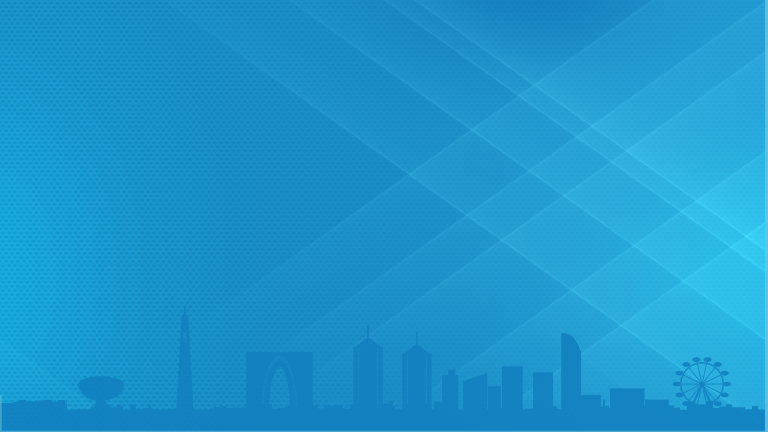
A WebGL 2 fragment shader for this background:

```glsl
#version 300 es
precision highp float;
// Blue backdrop with crossing diagonal light panels, a fine dotted mesh and a city skyline.
uniform vec2 u_resolution;
out vec4 fragColor;

float pixelSize;

float hash(float n) { return fract(sin(n * 127.1) * 43758.5453); }
float fill(float d) { return clamp(0.5 - d / pixelSize, 0.0, 1.0); }
float glow(vec2 p, vec2 center, vec2 size) {
  vec2 q = (p - center) / size;
  return exp(-dot(q, q));
}

// Upright block standing on the ground
float block(vec2 p, float center, float halfWidth, float top) {
  return max(abs(p.x - center) - halfWidth, p.y - top);
}

// Lit side of a diagonal panel plus its thin bright edge
float panel(float s, float fade) {
  return 0.034 * fill(-s) * exp(-max(s, 0.0) / fade) + 0.055 * exp(-abs(s) / 0.2);
}

vec3 backdrop(vec2 p) {
  vec3 color = mix(vec3(0.095, 0.545, 0.77), vec3(0.13, 0.59, 0.81), smoothstep(85.0, 165.0, p.x));
  color = mix(color, vec3(0.09, 0.67, 0.86), 0.9 * glow(p, vec2(-6.0, 36.0), vec2(36.0, 50.0)));
  color = mix(color, vec3(0.06, 0.47, 0.72), 0.8 * glow(p, vec2(122.0, 104.0), vec2(32.0, 18.0)));
  color = mix(color, vec3(0.15, 0.73, 0.90), 0.95 * glow(p, vec2(184.0, 38.0), vec2(42.0, 34.0)));

  // Two families of diagonal panels
  float falling = p.y + 0.714 * p.x, rising = 0.714 * p.x - p.y;
  float fallingEdges[5] = float[](113.5, 127.3, 147.9, 163.6, 168.6);
  float risingEdges[5] = float[](8.0, 27.0, 38.5, 61.6, 78.0);
  float light = 0.35 * panel(21.3 - falling, 10.0);
  for (int i = 0; i < 5; i++) {
    float start = i == 0 ? 30.0 : -105.0;
    float strength = i == 0 ? 0.3 : 1.0;
    light += strength * panel(falling - fallingEdges[i], 11.0) * smoothstep(start, start + 110.0, rising);
  }
  for (int i = 0; i < 5; i++)
    light += 0.8 * panel(rising - risingEdges[i], 16.0) * smoothstep(45.0, 125.0, falling);
  color += light * vec3(0.8, 1.0, 0.75);

  // Fine staggered dots, strongest at the left
  vec2 grid = p / vec2(1.4, 0.95);
  grid.x += 0.5 * mod(floor(grid.y), 2.0);
  float dots = smoothstep(0.55, 0.15, length(fract(grid) - 0.5)) - 0.4;
  return color - dots * mix(0.05, 0.012, smoothstep(15.0, 105.0, p.x));
}

float twinTower(vec2 p, float center, float top) {
  float x = abs(p.x - center);
  float body = max(x - 3.4, p.y - top);
  float roof = max(x - 2.8 + 1.2 * max(p.y - top, 0.0), p.y - top - 1.8);
  float spire = max(x - 0.2, p.y - top - 5.0);
  float stripe = max(abs(x - 2.2) - 0.16, abs(p.y - 12.0) - top + 12.5);
  return fill(min(body, min(roof, spire))) * (1.0 - 0.6 * fill(stripe));
}

float wheel(vec2 p) {
  vec2 q = p - vec2(162.5, 11.1);
  float r = length(q), sector = 6.28318 / 14.0;
  float angle = round(atan(q.y, q.x) / sector) * sector;
  vec2 axis = vec2(cos(angle), sin(angle));
  float d = min(abs(r - 4.9) - 0.16, max(abs(q.x * axis.y - q.y * axis.x) - 0.1, r - 5.2));
  d = min(d, length((q - 5.8 * axis) * vec2(0.75, 1.3)) - 0.7);
  d = min(d, r - 0.7);
  float legs = max(abs(abs(q.x) + 0.45 * q.y) - 0.25, q.y);
  return fill(min(d, legs));
}

// Rounded arch opening
float arch(vec2 p, vec2 size) {
  return (length((p - vec2(64.7, 5.0)) / size) - 1.0) * size.x;
}

float skyline(vec2 p) {
  // Low roofs of random height
  float lot = floor(p.x / 1.5);
  float roofs = 5.1 + 3.2 * hash(lot) * hash(floor(p.x / 7.0) + 4.0);
  roofs = max(roofs, (6.6 + 1.2 * hash(lot + 9.0)) * step(p.x, 15.5));
  float d = p.y - roofs;

  // Blocks as center, half width and top
  vec3 blocks[8] = vec3[](vec3(104.2, 1.9, 13.2), vec3(104.6, 0.8, 14.4), vec3(114.4, 1.5, 10.6),
    vec3(118.6, 2.4, 15.2), vec3(125.7, 2.3, 13.8), vec3(136.8, 2.3, 8.6),
    vec3(145.2, 4.0, 10.1), vec3(152.0, 2.8, 7.5));
  for (int i = 0; i < 8; i++) d = min(d, block(p, blocks[i].x, blocks[i].y, blocks[i].z));
  d = min(d, block(p, 110.0, 2.8, 12.7 + 0.35 * (p.x - 110.0)));
  float sweep = clamp((p.x - 129.9) / 4.6, 0.0, 1.0);
  d = min(d, block(p, 132.2, 2.3, 22.9 - 4.5 * sweep * sweep * sweep));

  // Dish on a flared stem
  vec2 dish = (p - vec2(23.4, 11.0)) / vec2(5.3, p.y > 11.0 ? 1.9 : 3.8);
  d = min(d, (length(dish) - 1.0) * 2.5);
  d = min(d, max(abs(p.x - 23.4) - 1.0 - 0.35 * max(7.5 - p.y, 0.0), p.y - 10.0));

  // Tapered tower with a needle
  float taper = abs(p.x - 42.8);
  d = min(d, max(taper - mix(2.0, 0.75, (p.y - 5.0) / 22.0), p.y - 27.1));
  d = min(d, max(taper - 0.2, p.y - 29.0));
  float mask = fill(d) * (1.0 - 0.7 * fill(max(taper - 0.4, abs(p.y - 22.0) - 1.2)));

  // Gate with a tall arch
  float gate = fill(max(abs(p.x - 64.7) - 7.7, p.y - 18.5));
  gate *= 1.0 - 0.5 * fill(abs(arch(p, vec2(3.9, 12.2))) - 0.16) * step(5.2, p.y);
  gate *= 1.0 - fill(max(arch(p, vec2(2.4, 10.0)), 5.2 - p.y));
  mask = max(mask, gate);

  mask = max(mask, max(twinTower(p, 85.2, 19.8), twinTower(p, 96.5, 18.2)));
  return max(mask, wheel(p));
}

void main() {
  vec2 p = 100.0 * gl_FragCoord.xy / u_resolution.y;
  pixelSize = 100.0 / u_resolution.y;
  float width = pixelSize * u_resolution.x;
  vec3 color = mix(backdrop(p), vec3(0.065, 0.50, 0.75), 0.88 * skyline(p));
  // Pale strips along the right, bottom and lower left borders
  float border = max(fill(width - 0.7 - p.x), 0.7 * fill(p.y - 0.3));
  border = max(border, 0.6 * fill(max(p.x - 0.4, p.y - 8.5)));
  color = mix(color, vec3(0.40, 0.77, 0.87), 0.85 * border);
  fragColor = vec4(color, 1.0);
}
```
